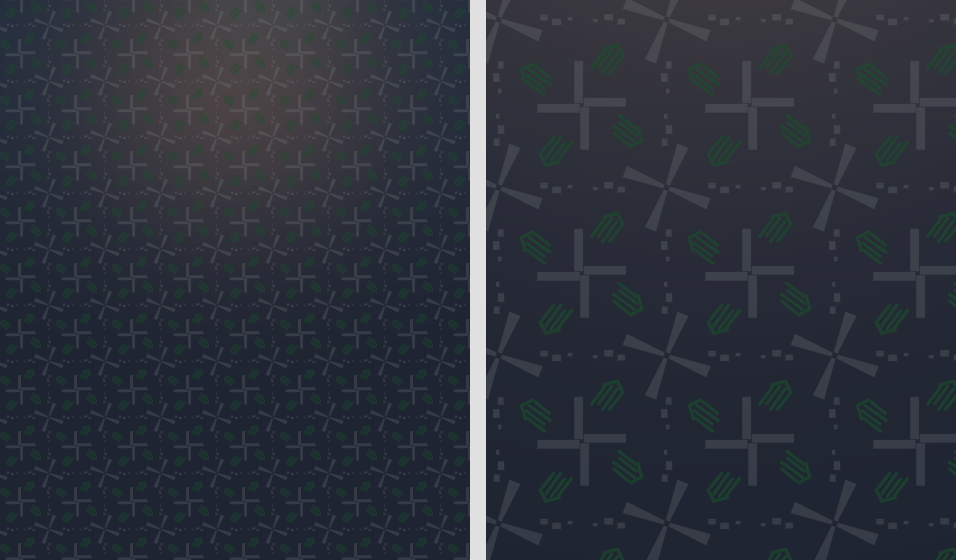
Left: the whole. Right: its middle third, enlarged.
Reproduce this pattern procedurally as a WebGL 2 fragment shader.

```glsl
#version 300 es
precision highp float;

#define ROWS 10.0
#define PLUS_AT vec2(0.367, 0.04)
#define WHEEL_AT vec2(0.873, 0.55)
#define WHEEL_TILT 0.37
#define LEAF_AT vec2(0.157, 0.268)
#define LEAF_TILT 0.46
#define STROKE 0.0095
#define GLOW_AT vec2(0.5, 0.86)
#define NIGHT vec3(0.118, 0.140, 0.195)
#define EMBER vec3(0.300, 0.262, 0.268)
#define METAL vec3(0.50, 0.53, 0.54)
#define LEAF vec3(0.10, 0.31, 0.17)

uniform vec2 u_resolution;
out vec4 outColor;

// Coordinates in a frame turned clockwise by the given angle
vec2 turned(vec2 p, float angle) {
  float c = cos(angle), s = sin(angle);
  return vec2(c * p.x - s * p.y, s * p.x + c * p.y);
}

float box(vec2 p, vec2 halfSize) {
  vec2 d = abs(p) - halfSize;
  return length(max(d, 0.0)) + min(max(d.x, d.y), 0.0);
}

float segment(vec2 p, vec2 a, vec2 b) {
  vec2 pa = p - a, ba = b - a;
  return length(pa - ba * clamp(dot(pa, ba) / dot(ba, ba), 0.0, 1.0));
}

vec2 tile(vec2 p, vec2 center) {
  return fract(p - center + 0.5) - 0.5;
}

// Hatched leaf: staggered strokes closed by a chevron at the outer end
float leaf(vec2 p) {
  float d = 1.0;
  for (int i = 0; i < 4; i++) {
    float x = (float(i) - 1.5) * 0.036;
    float low = -0.085 + 0.022 * mod(float(i), 2.0);
    float high = 0.075 - 0.6 * abs(x);
    d = min(d, segment(p, vec2(x - 0.012, low), vec2(x + 0.012, high)));
  }
  vec2 tip = vec2(0.010, 0.105);
  d = min(d, segment(p, tip, vec2(-0.052, 0.050)));
  d = min(d, segment(p, tip, vec2(0.070, 0.060)));
  return d - STROKE;
}

// Blade that widens outwards
float blade(vec2 p) {
  float halfWidth = mix(0.010, 0.036, clamp(p.y / 0.27, 0.0, 1.0));
  return max(abs(p.x) - halfWidth, abs(p.y - 0.142) - 0.125);
}

// Broken, staggered line of small blocks
float dashes(vec2 p) {
  float d = box(p - vec2(-0.012, 0.270), vec2(0.017, 0.022));
  d = min(d, box(p - vec2(0.014, 0.345), vec2(0.019, 0.026)));
  return min(d, box(p - vec2(-0.006, 0.425), vec2(0.010, 0.014)));
}

float coverage(float d, float pixel) {
  return 1.0 - smoothstep(-0.7 * pixel, 0.7 * pixel, d);
}

// Dark ground with a warm glow and a pale haze along the top
vec3 ground(vec2 uv, float aspect) {
  vec2 fromGlow = (uv - GLOW_AT) * vec2(aspect, 1.0);
  vec2 fromHaze = (uv - vec2(0.56, 1.03)) * vec2(aspect, 1.0);
  vec3 color = mix(NIGHT, vec3(0.135, 0.175, 0.240), smoothstep(0.35, 1.0, uv.y));
  color = mix(color, EMBER, exp(-13.0 * dot(fromGlow, fromGlow)));
  return mix(color, vec3(0.285, 0.300, 0.310), 0.6 * exp(-45.0 * dot(fromHaze, fromHaze)));
}

void main() {
  vec2 uv = gl_FragCoord.xy / u_resolution;
  float aspect = u_resolution.x / u_resolution.y;
  vec2 p = gl_FragCoord.xy / u_resolution.y * ROWS;
  float pixel = ROWS / u_resolution.y;

  // Both motifs have four-fold symmetry
  vec2 plusP = tile(p, PLUS_AT);
  vec2 wheelP = tile(p, WHEEL_AT);
  float metal = 1.0, leaves = 1.0;
  for (int i = 0; i < 4; i++) {
    metal = min(metal, box(plusP - vec2(-0.018, 0.138), vec2(0.026, 0.126)));
    metal = min(metal, blade(turned(wheelP, WHEEL_TILT)));
    metal = min(metal, dashes(wheelP));
    leaves = min(leaves, leaf(turned(plusP - LEAF_AT, LEAF_TILT)));
    plusP = vec2(-plusP.y, plusP.x);
    wheelP = vec2(-wheelP.y, wheelP.x);
  }

  vec3 color = ground(uv, aspect);
  color = mix(color, LEAF, 0.6 * coverage(leaves, pixel));
  color = mix(color, METAL, 0.24 * coverage(metal, pixel));
  outColor = vec4(color, 1.0);
}
```
